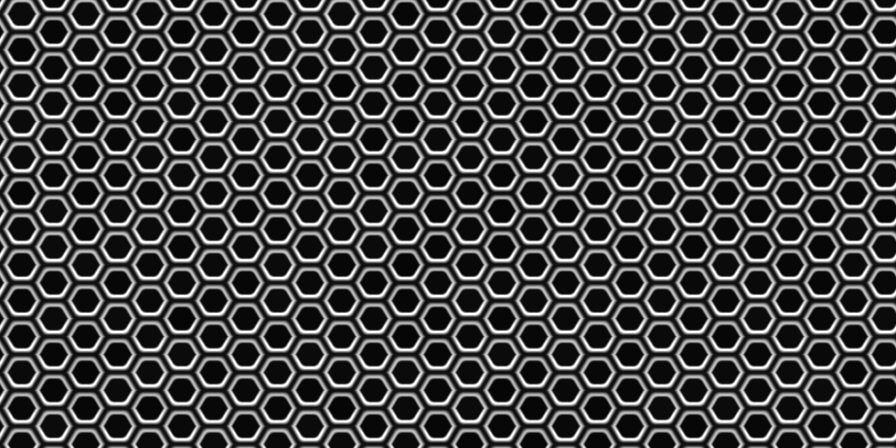
This pattern is drawn by a Shadertoy shader. Its source:

```glsl
#define COLUMNS 28.0
#define ROWS 12.5
#define ORIGIN vec2(0.0487, 0.9688)
#define INNER_EDGE 0.655
#define OUTER_EDGE 0.86
#define INNER_SOFT 0.15
#define OUTER_SOFT 0.22
#define CORNER_ROUND 0.09
#define RIM_TOP 0.64
#define RIM_BOTTOM 0.80
#define WEAR 0.05

const float SQRT3 = 1.7320508;

float hash21(vec2 p) {
    vec3 q = fract(vec3(p.xyx) * 0.1031);
    q += dot(q, q.yzx + 33.33);
    return fract((q.x + q.y) * q.z);
}

float smoothMax(float a, float b, float k) {
    float h = max(k - abs(a - b), 0.0) / k;
    return max(a, b) + h * h * k * 0.25;
}

// Flat-topped hexagon: 0 at the centre, 1 on the cell border
float hexRadius(vec2 p) {
    p = abs(p);
    return 2.0 * smoothMax(p.y, p.x * SQRT3 * 0.5 + p.y * 0.5, CORNER_ROUND);
}

// Soft step that never gets narrower than one pixel
float softStep(float edge, float width, float pixel, float x) {
    float halfWidth = 0.5 * max(width, pixel);
    return smoothstep(edge - halfWidth, edge + halfWidth, x);
}

void mainImage(out vec4 fragColor, in vec2 fragCoord) {
    // Lattice units: rows 1 apart, columns sqrt(3)/2 apart
    vec2 uv = fragCoord / iResolution.y - ORIGIN;
    vec2 p = uv * vec2(COLUMNS * SQRT3 * 0.25, ROWS);

    // Pick the nearer of two interleaved grids
    vec2 period = vec2(SQRT3, 1.0);
    vec2 idA = round(p / period);
    vec2 idB = floor(p / period) + 0.5;
    vec2 a = p - idA * period;
    vec2 b = p - idB * period;
    bool nearA = dot(a, a) < dot(b, b);
    vec2 local = nearA ? a : b;
    vec2 id = nearA ? idA : idB;

    float d = hexRadius(local);
    float pixel = 2.0 * ROWS / iResolution.y;

    // Raised rim, steep towards the hole and soft towards the gap
    float rim = softStep(INNER_EDGE, INNER_SOFT, pixel, d)
              * (1.0 - softStep(OUTER_EDGE, OUTER_SOFT, pixel, d));

    // Light from below, with a highlight on the lower inner edge
    float facing = -local.y / max(length(local), 0.001);
    float lit = smoothstep(-0.3, 0.8, facing);
    float glint = exp(-pow((d - 0.74) / 0.07, 2.0)) * (0.06 + 0.16 * lit);

    // Slight differences in rim brightness and hole depth
    float vary = hash21(id * 2.0 + 101.0) - 0.5;
    float shade = mix(RIM_TOP, RIM_BOTTOM, lit) * (1.0 + WEAR * vary);
    float base = 0.035 + 0.02 * vary + 0.03 * smoothstep(0.75, 1.0, d);

    fragColor = vec4(vec3(base + rim * (shade + glint)), 1.0);
}
```
